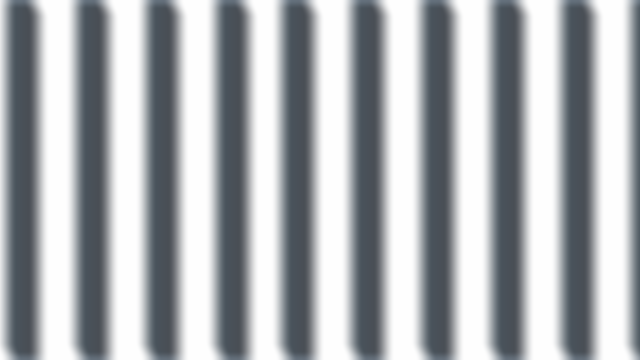
Write a WebGL 2 fragment shader that draws this pattern.

```glsl
#version 300 es
precision highp float;

uniform vec2 u_resolution;
out vec4 outColor;

// Lengths are fractions of the canvas height
const float PITCH = 0.1944;         // spacing of the bars
const float FIRST_BAR = 0.0625;     // centre of the leftmost bar
const float NARROW_GAP_X = 0.738;   // middle of the one tighter gap
const float NARROW_GAP_CUT = 0.0127;
const float CORE_HALF = 0.0150;     // half width of the solid core
const float FADE_HALF = 0.0752;     // half width where the fade ends
const float CORNER_HEIGHT = 0.050;  // slanted cut at the bar ends
const float CORNER_CUT = 0.014;
const float END_HEIGHT = 0.026;     // pale band along top and bottom
const float END_STRENGTH = 0.5;

const vec3 PAPER = vec3(0.995);
const vec3 BAR_COOL = vec3(0.285, 0.330, 0.365);
const vec3 BAR_WARM = vec3(0.285, 0.300, 0.325);
const vec3 BAR_END = vec3(0.50, 0.56, 0.62);

// Signed offset from the centre of the nearest bar
float barOffset(float x) {
    x += NARROW_GAP_CUT * step(NARROW_GAP_X, x);
    return mod(x - FIRST_BAR + 0.5 * PITCH, PITCH) - 0.5 * PITCH;
}

// One at the canvas border, falling to zero at the given distance
float nearBorder(float dist, float reach) {
    return 1.0 - smoothstep(0.0, reach, dist);
}

void main() {
    vec2 p = gl_FragCoord.xy / u_resolution.y;
    float offset = barOffset(p.x);

    // Trim the right side at the top and the left side at the bottom
    float cornerDist = offset > 0.0 ? 1.0 - p.y : p.y;
    float dist = abs(offset) + CORNER_CUT * nearBorder(cornerDist, CORNER_HEIGHT);
    float coverage = 1.0 - smoothstep(CORE_HALF, FADE_HALF, dist);

    // Cool to warm tint across each bar, paler at its ends
    vec3 bar = mix(BAR_COOL, BAR_WARM, smoothstep(-0.04, 0.04, offset));
    float endDist = min(p.y, 1.0 - p.y);
    bar = mix(bar, BAR_END, END_STRENGTH * nearBorder(endDist, END_HEIGHT));

    outColor = vec4(mix(PAPER, bar, coverage), 1.0);
}
```
